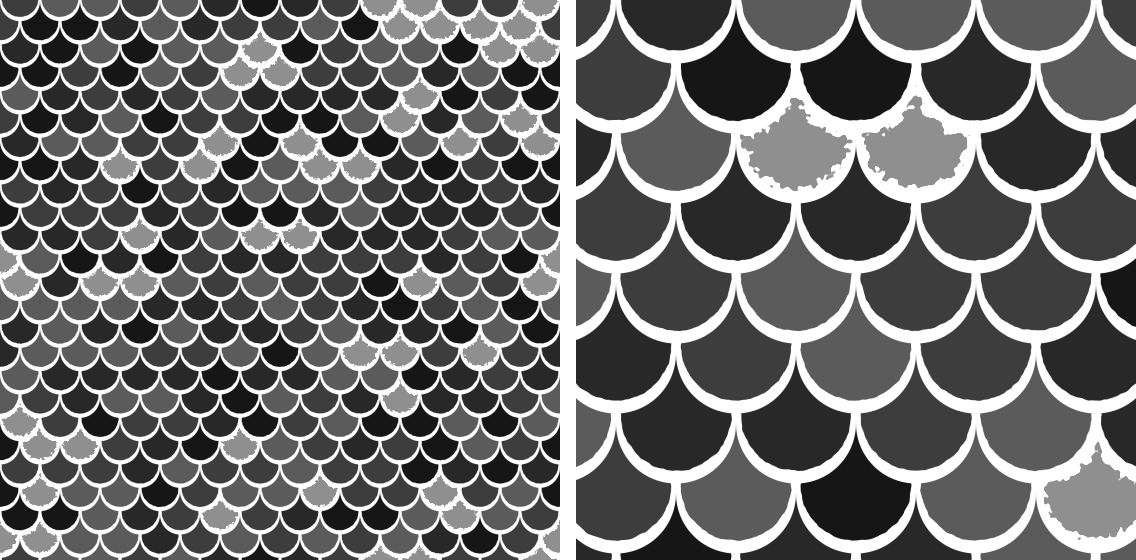
Left: the whole. Right: its middle third, enlarged.
This pattern is drawn by a WebGL 1 fragment shader. Its source:

```glsl
precision highp float;
// Overlapping fish scales in five greys with white crescent rims.
// Each pixel blends two staggered rows, the upper one lying over the lower;
// the palest scales get a wider rim, roughened by wrapping gradient noise.

#define COLUMNS 14.0
#define ROWS 24.0          // even, so the stagger wraps
#define ROW_PHASE 0.05     // vertical offset, in rows
#define FILL_RADIUS 0.460  // lengths are in column widths
#define FILL_LIFT 0.068    // raises the fill, thickening the rim below
#define PALE_SHARE 0.125
#define PALE_INSET 0.028
#define PALE_ROUGH 0.070
#define BASE_ROUGH 0.010
#define GRAIN 154.0        // noise cells across the canvas
#define RIM_WHITE 1.0

uniform vec2 u_resolution;

// Wraps whole numbers exactly; the half step guards against rounding.
vec2 wrap(vec2 cell, vec2 period) {
  return floor(cell + 0.5 - period * floor((cell + 0.5) / period));
}

float hash(vec2 p) {
  vec3 q = fract(vec3(p.xyx) * 0.1031);
  q += dot(q, q.yzx + 33.33);
  return fract((q.x + q.y) * q.z);
}

// Dot product of a lattice gradient and the offset from its corner.
float cornerSlope(vec2 cell, vec2 corner, vec2 f, float period) {
  float angle = 6.2832 * hash(wrap(cell + corner, vec2(period)) + 17.0);
  return dot(vec2(cos(angle), sin(angle)), f - corner);
}

float gradientNoise(vec2 p, float period) {
  vec2 cell = floor(p);
  vec2 f = p - cell;
  vec2 w = f * f * f * (f * (f * 6.0 - 15.0) + 10.0);
  float low = mix(cornerSlope(cell, vec2(0.0, 0.0), f, period),
                  cornerSlope(cell, vec2(1.0, 0.0), f, period), w.x);
  float high = mix(cornerSlope(cell, vec2(0.0, 1.0), f, period),
                   cornerSlope(cell, vec2(1.0, 1.0), f, period), w.x);
  return mix(low, high, w.y);
}

// Weighted choice among the four darker greys and the pale one.
float scaleTone(float pick, float pale) {
  float tone = 0.085;
  tone = mix(tone, 0.155, step(0.165, pick));
  tone = mix(tone, 0.240, step(0.40, pick));
  tone = mix(tone, 0.355, step(0.65, pick));
  return mix(tone, 0.560, pale);
}

// Returns the grey of the scale and its signed distance to the outer disc.
vec2 drawScale(vec2 uv, float row, float rough, float soft) {
  float rowStep = COLUMNS / ROWS;
  float stagger = 0.5 * wrap(vec2(row), vec2(2.0)).x;
  float x = uv.x * COLUMNS - stagger;
  float column = floor(x);
  vec2 q = vec2(x - column - 0.5, (uv.y * ROWS + ROW_PHASE - row) * rowStep);

  float pick = hash(wrap(vec2(column, row), vec2(COLUMNS, ROWS)) + 3.0);
  float pale = step(1.0 - PALE_SHARE, pick);

  // Fill: a raised disc with straight sides above its centre.
  float fill = length(vec2(q.x, min(q.y - FILL_LIFT, 0.0))) - FILL_RADIUS;
  // Pale fills also shrink away from the two scales above.
  float above = 0.5 - length(vec2(abs(q.x) - 0.5, q.y - rowStep));
  fill = max(fill, above - (1.0 - pale)) + pale * PALE_INSET;
  fill += rough * mix(BASE_ROUGH, PALE_ROUGH, pale);

  float grey = mix(scaleTone(pick, pale), RIM_WHITE,
                   smoothstep(-soft, soft, fill));
  return vec2(grey, length(q) - 0.5);
}

void main() {
  vec2 uv = gl_FragCoord.xy / u_resolution;
  float soft = 0.7 * COLUMNS / min(u_resolution.x, u_resolution.y);

  float rough = gradientNoise(uv * GRAIN, GRAIN)
              + 0.6 * gradientNoise(uv * GRAIN * 2.0, GRAIN * 2.0);

  // The upper disc covers the scale of the row below it.
  float row = ceil(uv.y * ROWS + ROW_PHASE);
  vec2 upper = drawScale(uv, row, rough, soft);
  vec2 lower = drawScale(uv, row - 1.0, rough, soft);
  float grey = mix(upper.x, lower.x, smoothstep(-soft, soft, upper.y));

  gl_FragColor = vec4(vec3(grey), 1.0);
}
```
